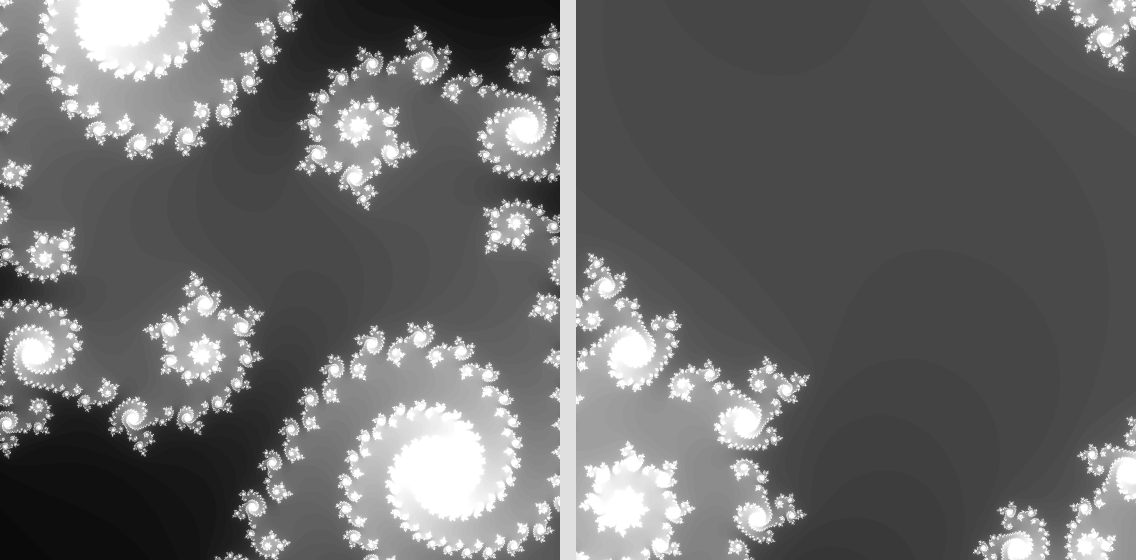
Left: the whole. Right: its middle third, enlarged.
Reproduce this background procedurally as a Shadertoy shader.

```glsl
// Spiral dust of a disconnected quadratic Julia set in greys, from an
// escape-time count of z -> z*z + c. The grey rises with the count, so slow
// orbits around the spiral hearts reach white; subsamples smooth the edges.

const int MAX_STEPS = 80;

vec2 complexSquare(vec2 z) {
    return vec2(z.x * z.x - z.y * z.y, 2.0 * z.x * z.y);
}

// Share of the allowed steps that the orbit of z stays bounded
float escapeShare(vec2 z) {
    int steps = 0;
    for (int i = 0; i < MAX_STEPS; i++) {
        if (dot(z, z) > 4.0) break;
        z = complexSquare(z) + vec2(-0.202, 0.667);
        steps++;
    }
    return float(steps) / float(MAX_STEPS);
}

void mainImage(out vec4 fragColor, in vec2 fragCoord) {
    const int GRID = 2;
    float grey = 0.0;

    // Average a small grid of samples inside the pixel
    for (int j = 0; j < GRID; j++) {
        for (int i = 0; i < GRID; i++) {
            vec2 offset = (vec2(i, j) + 0.5) / float(GRID) - 0.5;
            vec2 uv = (fragCoord + offset - 0.5 * iResolution.xy) / iResolution.y;

            // Centre of symmetry lies a little above the middle
            grey += escapeShare((uv - vec2(0.0, 0.07)) * 1.012);
        }
    }
    fragColor = vec4(vec3(grey / float(GRID * GRID)), 1.0);
}
```
